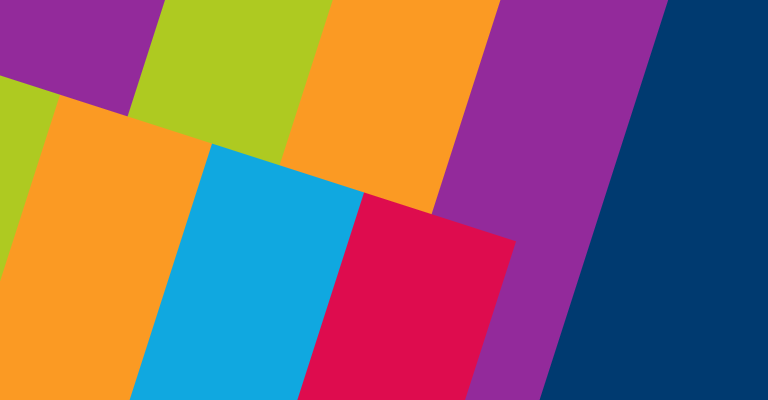
Give the GLSL for this background, as a Shadertoy shader.

```glsl
#define ORANGE vec3(0.984, 0.604, 0.137)
#define NAVY vec3(0.0, 0.227, 0.439)
#define PURPLE vec3(0.576, 0.165, 0.608)
#define BLUE vec3(0.063, 0.659, 0.878)
#define RED vec3(0.871, 0.047, 0.306)
#define GREEN vec3(0.682, 0.792, 0.129)
#define ASPECT 1.92       // design width in canvas heights
#define TILT 0.3215       // slope of the seam and lean of the bands
#define BAND_STEP 0.4193  // horizontal band spacing
#define UPPER_EDGE 0.4125 // first upper band edge, along the top
#define LOWER_EDGE 0.2262 // first lower band edge, projected to the top
#define SEAM 0.1885       // seam depth at the left side

// Antialiased coverage of the half plane where dist is positive
float coverage(float dist, float pixel) {
    return clamp(dist / pixel + 0.5, 0.0, 1.0);
}

void mainImage(out vec4 fragColor, in vec2 fragCoord) {
    vec3 upperColors[5] = vec3[5](PURPLE, GREEN, ORANGE, PURPLE, NAVY);
    vec3 lowerColors[4] = vec3[4](GREEN, ORANGE, BLUE, RED);

    vec2 uv = fragCoord / iResolution.xy;
    vec2 p = vec2(uv.x * ASPECT, 1.0 - uv.y);
    float pixel = 1.0 / iResolution.y;

    // Leaning axes: across the bands, and down from the seam
    float slantScale = inversesqrt(1.0 + TILT * TILT);
    float across = p.x + TILT * p.y;
    float below = (p.y - TILT * p.x - SEAM) * slantScale;

    // Upper bands, each covering everything to its right
    vec3 upper = upperColors[0];
    for (int i = 1; i < 5; i++) {
        float edge = UPPER_EDGE + float(i - 1) * BAND_STEP;
        upper = mix(upper, upperColors[i], coverage((across - edge) * slantScale, pixel));
    }

    // Lower bands
    vec3 lower = lowerColors[0];
    for (int i = 1; i < 4; i++) {
        float edge = LOWER_EDGE + float(i - 1) * BAND_STEP;
        lower = mix(lower, lowerColors[i], coverage((across - edge) * slantScale, pixel));
    }

    // The lower block lies over the upper bands and stops at its last edge
    float lastEdge = LOWER_EDGE + 3.0 * BAND_STEP;
    float block = coverage(below, pixel) * coverage((lastEdge - across) * slantScale, pixel);
    fragColor = vec4(mix(upper, lower, block), 1.0);
}
```
